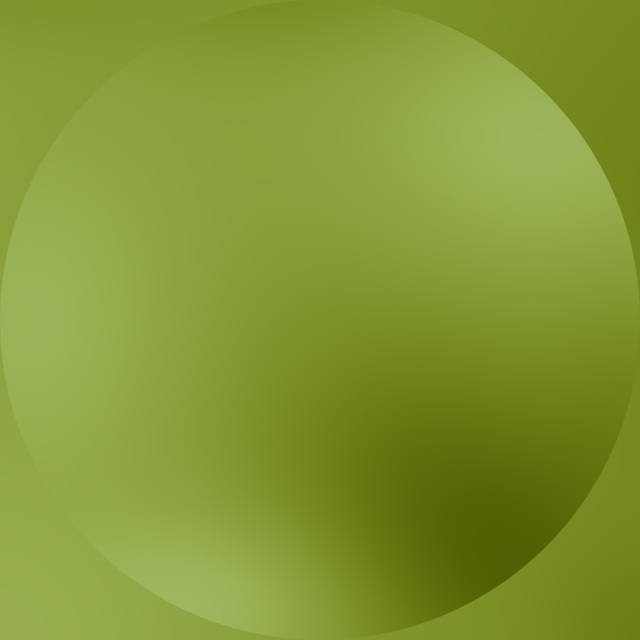
Write a three.js fragment shader that draws this background.

```glsl
// A softly lit green disc fills the canvas over a dim green backdrop.
// Each layer is a tone field summed from elliptical Gaussian lobes;
// one smooth ramp then turns tone into colour.

#define DISC_CENTER vec2(0.5, 0.5)
#define DISC_RADIUS 0.5
#define EDGE_SOFTNESS 0.0015
#define DISC_TONE 0.72
#define SHADOW_DEPTH 0.68
#define SHADOW_SIZE vec2(0.38, 0.25)
#define RAMP_DARK vec3(0.29, 0.36, 0.01)
#define RAMP_SLOPE vec3(0.34, 0.36, 0.10)
#define RAMP_CURVE vec3(0.0, 0.0, 0.27)

varying vec2 vUv;

// Gaussian bump with a separate spread along each axis
float lobe(vec2 p, vec2 center, vec2 spread) {
  vec2 d = (p - center) / spread;
  return exp(-dot(d, d));
}

// Same bump with its first axis along the rising left diagonal
float diagonalLobe(vec2 p, vec2 center, vec2 spread) {
  vec2 d = p - center;
  vec2 turned = vec2(d.y - d.x, d.x + d.y) * 0.7071;
  return lobe(turned, vec2(0.0), spread);
}

float discTone(vec2 p) {
  float tone = DISC_TONE;
  // Highlights: upper right, left, bottom
  tone += 0.24 * lobe(p, vec2(0.84, 0.78), vec2(0.28, 0.20));
  tone += 0.23 * lobe(p, vec2(0.05, 0.50), vec2(0.24, 0.30));
  tone += 0.30 * lobe(p, vec2(0.33, 0.06), vec2(0.28, 0.14));
  // Deep shadow, then shading near the top and right rims
  tone -= SHADOW_DEPTH * diagonalLobe(p, vec2(0.78, 0.12), SHADOW_SIZE);
  tone -= 0.22 * lobe(p, vec2(0.42, 1.04), vec2(0.30, 0.12));
  tone -= 0.20 * lobe(p, vec2(1.00, 0.36), vec2(0.14, 0.20));
  return tone;
}

float backdropTone(vec2 p) {
  float tone = mix(0.73, 0.51, p.x);
  tone += 0.17 * lobe(p, vec2(0.10, 0.00), vec2(0.40));
  tone -= 0.12 * lobe(p, vec2(0.00, 1.02), vec2(0.30, 0.10));
  tone -= 0.08 * lobe(p, vec2(1.00, 0.70), vec2(0.25));
  tone -= 0.14 * lobe(p, vec2(1.00, 0.00), vec2(0.15));
  return tone;
}

// Olive to pale green; blue rises faster in the lights
vec3 greenRamp(float tone) {
  float t = clamp(tone, 0.0, 1.0);
  return RAMP_DARK + t * (RAMP_SLOPE + t * RAMP_CURVE);
}

void main() {
  float edge = length(vUv - DISC_CENTER) - DISC_RADIUS;
  float discMask = 1.0 - smoothstep(-EDGE_SOFTNESS, EDGE_SOFTNESS, edge);
  vec3 backdrop = greenRamp(backdropTone(vUv));
  vec3 disc = greenRamp(discTone(vUv));
  gl_FragColor = vec4(mix(backdrop, disc, discMask), 1.0);
}
```
